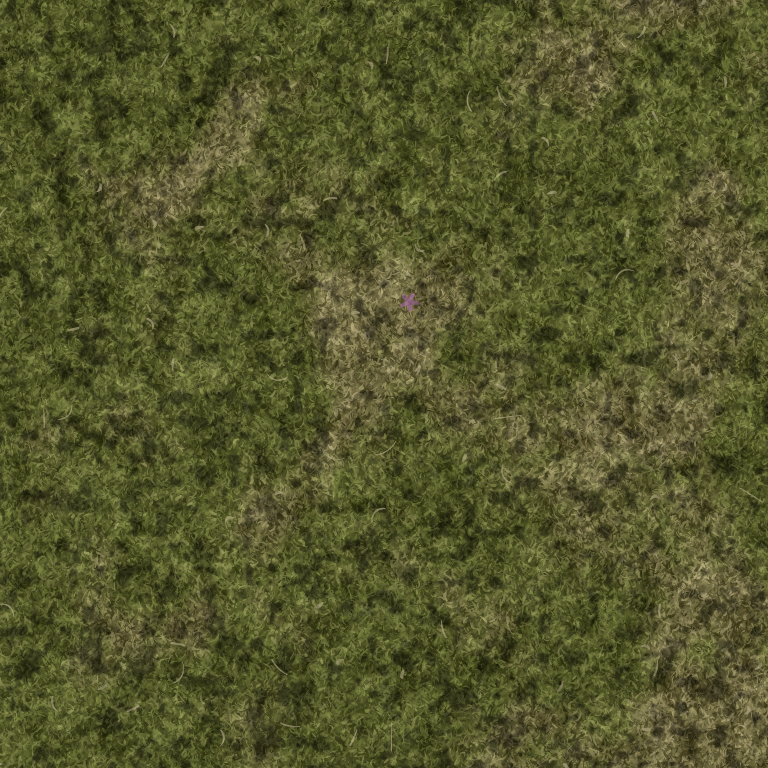
This texture is drawn by a WebGL 2 fragment shader. Its source:

```glsl
#version 300 es
precision highp float;
// Rough meadow turf: tangled short blades, dry straw patches, pale flecks and one small blossom.
uniform vec2 u_resolution;
out vec4 fragColor;

vec3 hash3(vec2 p) {
    vec3 q = fract(p.xyx * vec3(0.1031, 0.1030, 0.0973));
    q += dot(q, q.yxz + 33.33);
    return fract((q.xxy + q.yzz) * q.zyx);
}

float valueNoise(vec2 p) {
    vec2 i = floor(p), f = fract(p);
    f = f * f * (3.0 - 2.0 * f);
    float low = mix(hash3(i).x, hash3(i + vec2(1, 0)).x, f.x);
    float high = mix(hash3(i + vec2(0, 1)).x, hash3(i + vec2(1, 1)).x, f.x);
    return mix(low, high, f.y);
}

float fbm(vec2 p) {
    float sum = 0.0, amp = 0.533;
    for (int i = 0; i < 4; i++) {
        sum += amp * valueNoise(p);
        p = mat2(1.6, 1.2, -1.2, 1.6) * p + 17.3;
        amp *= 0.5;
    }
    return sum;
}

mat2 rotate(float a) {
    return mat2(cos(a), sin(a), -sin(a), cos(a));
}

// Tone runs from shadow to sunlit, dryness from green to straw.
vec3 grassColor(float tone, float dryness) {
    vec3 lush = mix(vec3(0.17, 0.19, 0.05), vec3(0.44, 0.48, 0.23), tone);
    vec3 straw = mix(vec3(0.24, 0.22, 0.10), vec3(0.64, 0.60, 0.44), tone);
    return mix(lush, straw, dryness);
}

// Coverage of a curved, tapering blade; q is in canvas units, along y.
float blade(vec2 q, float halfLength, float width, float bend, float pixel) {
    float along = q.y / halfLength;
    q.x += bend * halfLength * (along * along - 0.4);
    float d = length(vec2(q.x, max(abs(q.y) - halfLength, 0.0)));
    width *= 1.0 - 0.5 * clamp(along, 0.0, 1.0);
    return 1.0 - smoothstep(max(width - pixel, 0.0), width + pixel, d);
}

void main() {
    vec2 uv = gl_FragCoord.xy / u_resolution.y;
    float pixel = 0.6 / u_resolution.y;

    // Ground: broad dry patches, small clumps and fine grain
    float patches = fbm(uv * 7.0 + 3.7) + 0.25 * (valueNoise(uv * 2.6 + 8.0) - 0.5);
    float dryness = 0.2 + 0.75 * smoothstep(0.47, 0.76, patches + 0.2 * (fbm(uv * 45.0) - 0.5));
    float clump = fbm(uv * 38.0 + 51.0);
    float grain = fbm(uv * 170.0 + 9.0);
    vec3 color = grassColor(clump * 0.5 + grain - 0.45, dryness);

    // Blades: finer grids are laid over coarser ones
    for (int layer = 0; layer < 6; layer++) {
        float cells = 58.0 + 17.0 * float(layer);
        vec2 p = uv * cells + 7.31 * float(layer);
        for (int k = 0; k < 9; k++) {
            vec2 cell = floor(p) + vec2(k % 3 - 1, k / 3 - 1);
            vec3 place = hash3(cell + 61.0 * float(layer));
            vec3 look = hash3(cell + 37.0 * float(layer) + 211.0);
            vec2 q = rotate((place.z - 0.5) * 2.7) * (p - cell - place.xy) / cells;
            float halfLength = mix(0.3, 0.72, look.x) / cells;
            float width = mix(0.0007, 0.0021, look.y * look.y);
            float cover = blade(q, halfLength, width, (look.z - 0.5) * 0.7, pixel);
            float tone = 0.02 + 0.9 * fract(look.z * 7.0 + look.x) + 0.7 * (clump - 0.5);
            float bladeDryness = clamp(dryness + 0.5 * (fract(look.y * 13.0) - 0.5), 0.0, 1.0);
            color = mix(color, grassColor(tone, bladeDryness), 0.82 * cover);
        }
    }

    // Shading: dark hollows between tufts, then grain
    color *= 0.6 + 0.4 * smoothstep(0.25, 0.5, fbm(uv * 62.0 + 23.0));
    color *= 0.86 + 0.44 * grain;

    // Sparse pale flecks and dead stalks
    vec2 p = uv * 13.0;
    for (int k = 0; k < 9; k++) {
        vec2 cell = floor(p) + vec2(k % 3 - 1, k / 3 - 1);
        vec3 place = hash3(cell + 401.0), look = hash3(cell + 503.0);
        vec2 q = rotate(place.z * 6.28) * (p - cell - place.xy) / 13.0;
        float halfLength = mix(0.004, 0.019, look.x * look.x);
        float width = mix(0.0024, 0.0007, look.x);
        float cover = blade(q, halfLength, width, look.y - 0.5, pixel) * step(0.62, look.z);
        color = mix(color, vec3(0.63, 0.60, 0.46) * (0.75 + 0.5 * grain), 0.75 * cover);
    }

    // Blossom with ragged petals
    vec2 b = uv - vec2(0.533, 0.607);
    float petals = 0.009 + 0.004 * cos(5.0 * atan(b.y, b.x) + 0.8);
    float blossom = 1.0 - smoothstep(petals - 0.002, petals + 0.002, length(b));
    color = mix(color, vec3(0.56, 0.39, 0.51) * (0.6 + 0.8 * grain), 0.85 * blossom);

    fragColor = vec4(color, 1.0);
}
```
